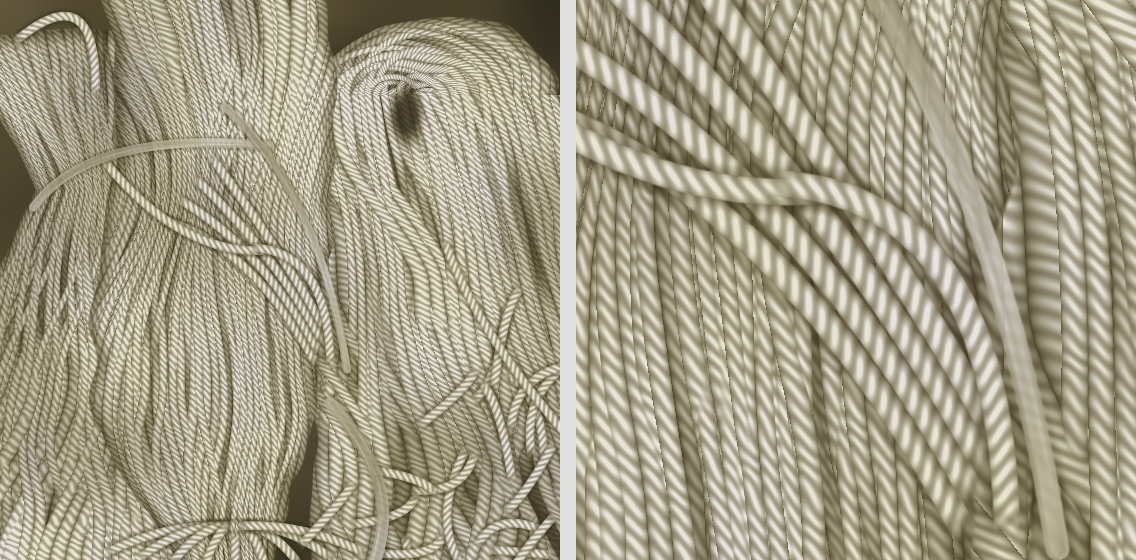
Left, the full canvas; right, a detail of the centre.
Give the GLSL for this texture, as a Shadertoy shader.

```glsl
// Hanks of pale twisted cord, tied with plastic film, heaped on a dark floor.
// Each hank is a bent coordinate field cut into strands at varying heights;
// loose cords and ties are curves on top. Brightness is mapped to a cream ramp.

float hash(vec2 p) {
    vec3 q = fract(vec3(p.xyx) * 0.1031);
    q += dot(q, q.yzx + 33.33);
    return fract((q.x + q.y) * q.z);
}

float noise(vec2 p) {
    vec2 i = floor(p), f = fract(p);
    f = f * f * (3.0 - 2.0 * f);
    return mix(mix(hash(i), hash(i + vec2(1, 0)), f.x),
               mix(hash(i + vec2(0, 1)), hash(i + vec2(1, 1)), f.x), f.y);
}

// Brightness of one cord: across runs -1..1, along is in canvas units
float twist(float across, float along) {
    float dome = sqrt(max(1.0 - across * across, 0.0));
    float lobe = 0.5 + 0.5 * cos(6.2832 * (along / 0.0122 + 0.5 * sin(across * 1.6)));
    return 0.24 + 0.36 * dome + 0.47 * lobe * dome;
}

// Three woven sheets of strands; the highest one shows
float strands(vec2 st, float seed) {
    float top = -1.0, light = 0.0;
    for (int i = 0; i < 3; i++) {
        float k = float(i) * 17.0 + seed;
        float warp = 0.115 * noise(vec2(st.x * 4.0 + k, st.y * 3.2 + k))
                   + 0.014 * noise(vec2(st.x * 9.0 - k, st.y * 10.0));
        float x = (st.x + warp) / 0.0178 + 0.37 * k;
        float id = floor(x), across = fract(x) * 2.0 - 1.0;
        float height = noise(vec2(id + k * 5.0 + 200.0, st.y * 4.0 + k + 20.0))
                     + 0.15 * sqrt(1.0 - across * across);
        float jitter = hash(vec2(id + 300.0, k)) + 0.008 * noise(vec2(id + 90.0, st.y * 50.0));
        light = mix(light, twist(across, st.y + jitter), smoothstep(-0.04, 0.04, height - top));
        top = max(top, height);
    }
    return light * mix(0.2, 1.06, smoothstep(0.2, 0.82, top));
}

void hank(inout float v, vec2 st, float edge, float seed) {
    float body = strands(st, seed) * mix(0.45, 1.0, smoothstep(0.0, 0.035, edge));
    v = mix(v, body, smoothstep(0.0, 0.004, edge));
}

// Signed distance to a quadratic curve, and arc length at the nearest point
vec2 curve(vec2 p, vec2 a, vec2 b, vec2 c) {
    float best = 9.0, side = 1.0, along = 0.0, run = 0.0;
    vec2 from = a;
    for (int i = 1; i <= 14; i++) {
        float t = float(i) / 14.0;
        vec2 to = mix(mix(a, b, t), mix(b, c, t), t);
        vec2 e = to - from, q = p - from;
        float h = clamp(dot(q, e) / dot(e, e), 0.0, 1.0), d = length(q - e * h);
        if (d < best) {
            best = d;
            side = e.x * q.y > e.y * q.x ? 1.0 : -1.0;
            along = run + h * length(e);
        }
        run += length(e);
        from = to;
    }
    return vec2(best * side, along);
}

// Loose cord with a soft shadow, its ends sinking into the heap
void cord(inout float v, vec2 p, vec2 a, vec2 b, vec2 c) {
    vec2 n = curve(p, a, b, c);
    float w = 0.0088, d = abs(n.x);
    float seen = smoothstep(0.005, 0.03, min(distance(p, a), distance(p, c)));
    v *= mix(1.0, mix(0.55, 1.0, smoothstep(w * 0.8, w * 1.9, d)), seen);
    v = mix(v, 1.08 * twist(clamp(n.x / w, -1.0, 1.0), n.y), seen * smoothstep(w, w - 0.0018, d));
}

void film(inout float v, vec2 p, vec2 a, vec2 b, vec2 c, float w) {
    vec2 n = curve(p, a, b, c);
    float streak = noise(vec2(n.x * 330.0 + 50.0, n.y * 11.0));
    float gloss = 0.46 + 0.3 * streak + 0.3 * noise(vec2(n.y * 14.0, 3.0));
    v *= mix(0.75, 1.0, smoothstep(w, w * 1.7, abs(n.x)));
    v = mix(v, gloss, 0.8 * smoothstep(w, w - 0.002, abs(n.x)));
}

vec3 creamRamp(float v) {
    vec3 c = mix(vec3(0.17, 0.16, 0.11), vec3(0.34, 0.30, 0.20), clamp(v * 5.0, 0.0, 1.0));
    c = mix(c, vec3(0.49, 0.46, 0.35), clamp(v * 5.0 - 1.0, 0.0, 1.0));
    c = mix(c, vec3(0.62, 0.59, 0.49), clamp(v * 5.0 - 2.0, 0.0, 1.0));
    c = mix(c, vec3(0.73, 0.71, 0.63), clamp(v * 5.0 - 3.0, 0.0, 1.0));
    return mix(c, vec3(0.88, 0.86, 0.80), clamp(v * 5.0 - 4.0, 0.0, 1.2));
}

void mainImage(out vec4 fragColor, in vec2 fragCoord) {
    vec2 p = fragCoord / iResolution.xy;
    float ragged = 0.03 * (noise(p * 14.0) - 0.5);
    float v = 0.2 * noise(p * 6.0) + 0.12 * smoothstep(0.8, 0.2, p.x) * p.y;

    // Left hank, pinched at its tie
    float s = (p.x - 0.2) / (0.5 + 1.7 * abs(p.y - 0.66));
    hank(v, vec2(s * 1.15, p.y), min(min(s + 0.28, 0.34 - p.x), 0.95 - p.y) + ragged, 3.0);

    // Right hank, arched over at the top and spreading below
    float drop = max(0.83 - p.y, 0.0);
    vec2 q = vec2(p.x - 0.735 - 0.25 * drop + 0.06 * (noise(p * 5.0) - 0.5) * smoothstep(0.0, 0.2, drop), max(p.y - 0.83, 0.0) * 1.35);
    float r = length(q), along = atan(q.y, q.x) * 0.15 + drop * sign(-q.x);
    float edge = min(0.175 + 0.08 * smoothstep(0.7, 0.95, p.x) - r, 1.0);
    if (drop > 0.0) edge = p.x - 0.562;
    hank(v, vec2(r / (1.0 + 0.5 * drop), along + 2.0), edge + ragged, 41.0);
    v *= mix(0.15, 1.0, smoothstep(0.008, 0.04, length((p - vec2(0.73, 0.81)) * vec2(1.0, 0.4)) + ragged));

    // Middle hank, squeezed at the tie and gathered at the foot
    float halfWidth = mix(0.09, 0.2, smoothstep(-0.02, 0.28, p.y));
    s = (p.x - 0.385 - 0.025 * sin(p.y * 7.0 + 2.4)) / halfWidth;
    float squeeze = 0.75 * exp(-pow((p.y - 0.66) / 0.2, 2.0));
    hank(v, vec2(s * (0.2 + 0.2 * squeeze), p.y), (1.0 - abs(s)) * halfWidth + ragged, 77.0);

    // Light falls unevenly over the heap
    v *= 0.72 + 0.44 * noise(p * 5.0 + 8.0);

    // Stray cords: middle sweep, gathered foot, tangle at lower right
    for (int i = 0; i < 4; i++) {
        float k = float(i);
        cord(v, p, vec2(0.28 + 0.03 * k, 0.61 + 0.04 * k), vec2(0.45 + 0.02 * k, 0.57 - 0.01 * k), vec2(0.57 + 0.006 * k, 0.34 + 0.02 * k));
    }
    for (int i = 0; i < 9; i++) {
        float k = float(i) - 4.0;
        cord(v, p, vec2(0.42, 0.06), vec2(0.42 + 0.03 * k, 0.07), vec2(0.42 + 0.06 * k, 0.012 * abs(k) - 0.04));
    }
    for (int i = 0; i < 20; i++) {
        float k = float(i), turn = 6.2832 * hash(vec2(k, 9.0));
        vec2 a = vec2(0.55 + 0.45 * hash(vec2(k, 2.0)), 0.33 * hash(vec2(k, 5.0)));
        vec2 dir = vec2(0.6 * cos(turn), sin(turn)) * 0.22;
        cord(v, p, a, a + dir * 0.5 + 0.07 * vec2(cos(k), sin(k)), a + dir);
    }
    cord(v, p, vec2(0.18, 0.72), vec2(0.33, 0.53), vec2(0.5, 0.555));
    cord(v, p, vec2(0.44, 0.558), vec2(0.59, 0.56), vec2(0.59, 0.34));
    cord(v, p, vec2(0.02, 0.92), vec2(0.18, 1.06), vec2(0.17, 0.82));
    cord(v, p, vec2(0.79, 0.58), vec2(0.85, 0.4), vec2(1.05, 0.18));

    // Plastic ties
    film(v, p, vec2(0.06, 0.63), vec2(0.16, 0.77), vec2(0.48, 0.74), 0.009);
    film(v, p, vec2(0.4, 0.81), vec2(0.57, 0.66), vec2(0.62, 0.34), 0.008);
    film(v, p, vec2(0.59, 0.28), vec2(0.72, 0.14), vec2(0.67, 0.0), 0.012);

    // Warm and cool drift over the cords
    vec3 color = creamRamp(v);
    color.b *= 1.06 - 0.11 * noise(p * vec2(16.0, 6.0));
    fragColor = vec4(color, 1.0);
}
```
